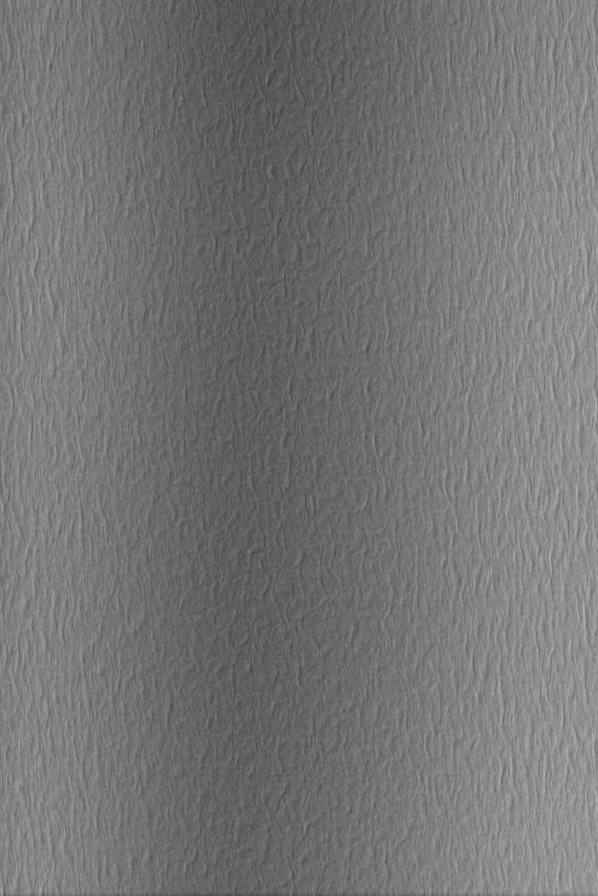
This texture is drawn by a WebGL 2 fragment shader. Its source:

```glsl
#version 300 es
precision highp float;
// Grey embossed paper: vertical fibres and soft wrinkles under a curved sheen.

#define FIBRE_FREQ vec2(140.0, 38.0)
#define SWIRL_FREQ vec2(112.0, 68.0)
#define RELIEF 0.36
#define LIGHT_STEP vec2(-0.0014, 0.0009)
#define VALLEY_X 0.445
#define VALLEY_GREY 0.368
#define LEFT_RISE 0.142
#define RIGHT_RISE 0.192
#define GRAIN 0.045

uniform vec2 u_resolution;
out vec4 fragColor;

vec2 latticeGradient(vec2 cell) {
    vec3 q = fract(cell.xyx * vec3(0.1031, 0.1030, 0.0973));
    q += dot(q, q.yzx + 33.33);
    float angle = 6.28318 * fract((q.x + q.y) * q.z);
    return vec2(cos(angle), sin(angle));
}

float gradientNoise(vec2 p) {
    vec2 cell = floor(p);
    vec2 f = p - cell;
    vec2 w = f * f * f * (f * (f * 6.0 - 15.0) + 10.0);
    float a = dot(latticeGradient(cell), f);
    float b = dot(latticeGradient(cell + vec2(1, 0)), f - vec2(1, 0));
    float c = dot(latticeGradient(cell + vec2(0, 1)), f - vec2(0, 1));
    float d = dot(latticeGradient(cell + vec2(1, 1)), f - vec2(1, 1));
    return mix(mix(a, b, w.x), mix(c, d, w.x), w.y);
}

// Octaves of rounded creases mixed with smooth swells.
float creases(vec2 p) {
    float sum = 0.0;
    float amp = 0.62;
    for (int i = 0; i < 3; i++) {
        float n = gradientNoise(p);
        sum += amp * (n + 0.9 * sqrt(n * n + 0.003));
        p = p * 1.75 + vec2(17.3, 41.7);
        amp *= 0.5;
    }
    return sum;
}

// Long fibres near the sides, rounder wrinkles along the middle.
float paperHeight(vec2 p, float swirl) {
    vec2 bend = vec2(gradientNoise(p * vec2(46.0, 34.0)),
                     gradientNoise(p * vec2(52.0, 39.0) + 53.0));
    vec2 warped = p + bend * mix(0.003, 0.010, swirl);
    warped.x += 0.07 * p.y;
    float fibre = creases(warped * FIBRE_FREQ);
    float wrinkle = creases(warped * SWIRL_FREQ + 91.0);
    return mix(fibre, wrinkle, swirl);
}

// Dark central valley rising to a pale band on each side.
float sheen(vec2 uv) {
    float offset = uv.x - VALLEY_X + 0.035 * (1.0 - uv.y);
    float left = smoothstep(0.0, 0.40, -offset);
    float right = smoothstep(-0.04, 0.58, offset);
    float grey = VALLEY_GREY + LEFT_RISE * left + RIGHT_RISE * right;
    grey -= 0.035 * smoothstep(0.70, 1.0, uv.y);
    grey += 0.018 * smoothstep(0.35, 0.0, uv.y);
    grey -= 0.020 * smoothstep(0.05, 0.0, uv.x);
    return grey;
}

void main() {
    vec2 uv = gl_FragCoord.xy / u_resolution;
    vec2 p = gl_FragCoord.xy / u_resolution.y;

    // Relief lit from the upper left.
    float swirl = 0.22 + 0.55 * exp(-pow((uv.x - 0.47) / 0.25, 2.0));
    float slope = paperHeight(p, swirl) - paperHeight(p + LIGHT_STEP, swirl);
    slope = slope / (1.0 + 0.8 * abs(slope));

    float grey = sheen(uv);
    float depth = RELIEF * mix(0.80, 1.10, smoothstep(0.36, 0.56, grey));
    grey += depth * slope;
    grey += GRAIN * gradientNoise(p * vec2(330.0, 220.0));

    // Thin shaded lip on the lower edge.
    grey -= 0.06 * smoothstep(0.004, 0.001, uv.y);

    vec3 paperTint = vec3(-0.003, 0.002, 0.004);
    fragColor = vec4(clamp(grey + paperTint, 0.0, 1.0), 1.0);
}
```
